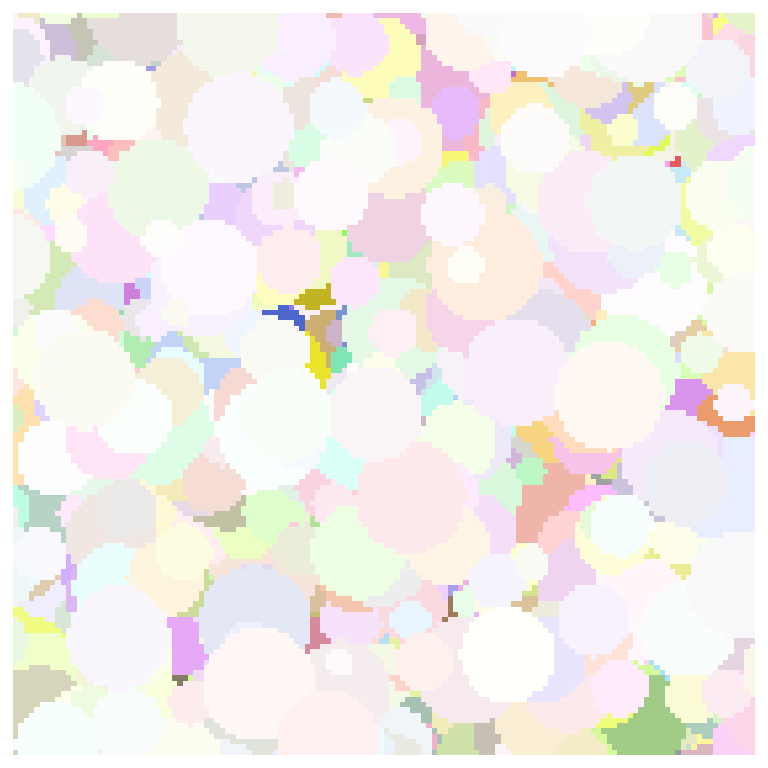
Give the GLSL for this pattern, as a WebGL 1 fragment shader.

```glsl
precision highp float;
// Pastel discs heaped at random on a coarse mosaic inside a thin white frame.
// A jittered grid holds several discs per cell; the one with the highest rank
// covers the rest, and lower ranks are more strongly coloured.

uniform vec2 u_resolution;

const float DISCS_PER_CELL = 7.0;
const float CELL_SIZE = 0.08;

// Four random values from a three-part key
vec4 hash4(vec3 key) {
  vec4 q = fract(key.xyzx * vec4(0.1031, 0.1030, 0.0973, 0.1099));
  q += dot(q, q.wzxy + 33.33);
  return fract((q.xxyz + q.yzzw) * q.zywx);
}

// Buried discs are vivid, the topmost ones nearly white
vec3 discColour(vec3 id, float rank) {
  float strength = 0.04 + 0.96 * (1.0 - rank);
  vec3 ink = pow(hash4(id + vec3(0.0, 0.0, 57.0)).xyz, vec3(1.5));
  return 1.0 - min(strength * ink * vec3(0.85, 1.0, 1.25), 1.0);
}

// Colour of the highest ranked disc over the point
vec3 discHeap(vec2 point) {
  vec2 p = point / CELL_SIZE;
  vec2 home = floor(p);
  float topRank = -1.0;
  vec3 topId = vec3(0.0);

  for (float y = -1.0; y <= 1.0; y++) {
    for (float x = -1.0; x <= 1.0; x++) {
      vec2 cell = home + vec2(x, y);
      for (float k = 0.0; k < DISCS_PER_CELL; k++) {
        vec3 id = vec3(cell + 20.0, k + 1.0);
        vec4 rnd = hash4(id);
        float radius = mix(0.2, 0.93, rnd.z);
        if (rnd.w > topRank && distance(p, cell + rnd.xy) < radius) {
          topRank = rnd.w;
          topId = id;
        }
      }
    }
  }
  return topRank < 0.0 ? vec3(0.3, 0.4, 0.8) : discColour(topId, topRank);
}

void main() {
  float shortSide = min(u_resolution.x, u_resolution.y);
  vec2 uv = (gl_FragCoord.xy - 0.5 * u_resolution) / shortSide + 0.5;

  // Mosaic of 140 by 140 square tiles, each sampled at its centre
  float tile = 0.966 / 140.0;
  vec2 tileCentre = (floor((uv - 0.017) / tile) + 0.5) * tile;
  vec3 colour = discHeap(tileCentre);

  // White frame with a smoothed inner edge
  vec2 fromCentre = abs(uv - 0.5);
  float edge = max(fromCentre.x, fromCentre.y) - 0.483;
  float frame = smoothstep(-0.5, 0.5, edge * shortSide);

  gl_FragColor = vec4(mix(colour, vec3(1.0), frame), 1.0);
}
```
